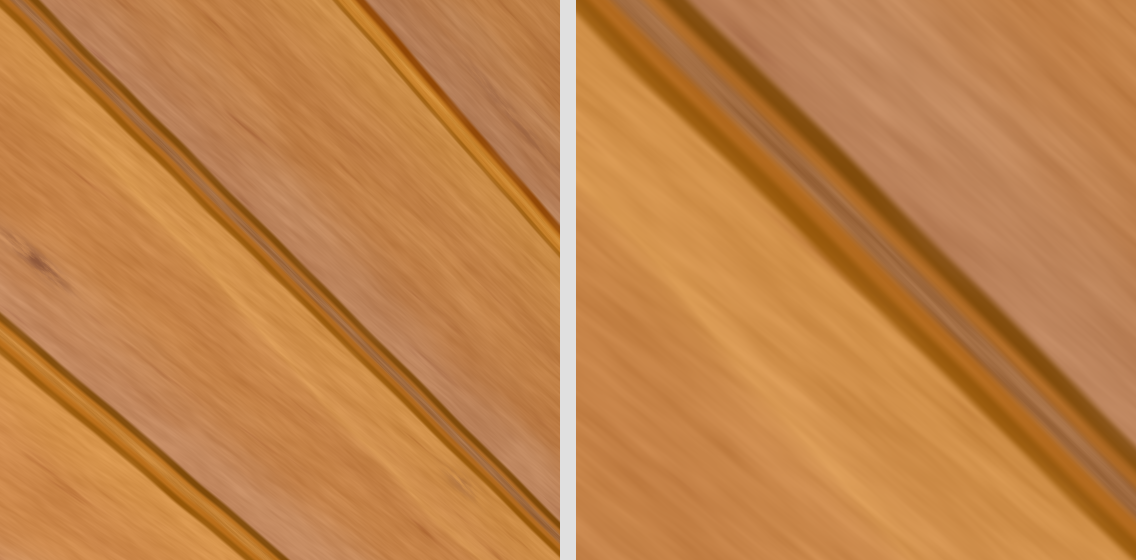
Left: the whole. Right: its middle third, enlarged.
A WebGL 1 fragment shader for this texture:

```glsl
precision highp float;
// Varnished wooden boards running diagonally, split by double-lined grooves.
// A fanned coordinate numbers the boards; each blends from a golden edge to a
// rosy one, with stretched gradient noise for the grain.
uniform vec2 u_resolution;

vec2 gradient(vec2 cell) {
  float h = fract(sin(dot(cell, vec2(127.1, 311.7))) * 4375.85);
  return vec2(cos(6.2832 * h), sin(6.2832 * h));
}

float noise(vec2 p) {
  vec2 i = floor(p), f = fract(p);
  vec2 s = f * f * f * (f * (f * 6.0 - 15.0) + 10.0);
  float a = dot(gradient(i), f);
  float b = dot(gradient(i + vec2(1, 0)), f - vec2(1, 0));
  float c = dot(gradient(i + vec2(0, 1)), f - vec2(0, 1));
  float d = dot(gradient(i + vec2(1, 1)), f - vec2(1, 1));
  return mix(mix(a, b, s.x), mix(c, d, s.x), s.y);
}

float fbm(vec2 p) {
  float sum = 0.0, amp = 0.6;
  for (int i = 0; i < 4; i++) {
    sum += amp * noise(p);
    p = p * 2.03 + 17.3;
    amp *= 0.5;
  }
  return sum;
}

// Soft stripe of half-width w around d = 0
float stripe(float d, float w) {
  return 1.0 - smoothstep(0.25 * w, w, abs(d));
}

// Ragged dark flaw stretched along the grain
float flaw(vec2 q, vec2 centre, vec2 size) {
  vec2 d = (q - centre) / size;
  return exp(-dot(d, d)) * smoothstep(-0.35, 0.3, fbm(q * vec2(14.0, 40.0)));
}

// Board surface at q = (along, across)
vec3 wood(vec2 q) {
  float board = floor(q.y), f = fract(q.y);
  vec2 g = vec2(q.x, q.y + 0.12 * q.x) + board * vec2(7.3, 3.1);
  float blotch = fbm(g * vec2(2.2, 4.5));
  float fibre = fbm(g * vec2(5.0, 32.0));
  float fine = noise(g * vec2(22.0, 95.0));

  vec3 golden = vec3(0.81, 0.56, 0.28);
  vec3 brown = vec3(0.765, 0.505, 0.275);
  vec3 rosy = vec3(0.745, 0.52, 0.365);
  float t = f + 0.22 * blotch;
  vec3 col = mix(golden, brown, smoothstep(0.0, 0.42, t));
  col = mix(col, rosy, smoothstep(0.5, 0.95, t));
  col *= 1.015 + 0.03 * board;
  col += blotch * vec3(0.07, 0.08, 0.06);
  col += fibre * vec3(0.075, 0.08, 0.08) + fine * 0.022;

  // Wandering pale vein on the middle board, fading to one side
  float vein = f - 0.155 - 0.1 * q.x - 0.05 * noise(vec2(q.x * 4.0, 2.5));
  float glow = exp(-abs(vein) * (vein > 0.0 ? 55.0 : 16.0));
  glow *= exp(-2.5 * abs(board)) * smoothstep(0.1, 0.6, q.x);
  col += glow * vec3(0.055, 0.065, 0.04);

  // Sparse dark streaks, then the larger flaws
  float streak = smoothstep(0.2, 0.55, fbm(g * vec2(2.6, 17.0) + 41.0));
  col -= streak * vec3(0.07, 0.085, 0.06);
  float mark = flaw(q, vec2(0.53, 0.69), vec2(0.1, 0.032))
             + 0.5 * flaw(q, vec2(1.69, 0.14), vec2(0.06, 0.04))
             + 0.5 * flaw(q, vec2(1.12, -1.22), vec2(0.2, 0.03));
  return mix(col, vec3(0.50, 0.29, 0.20), 0.75 * min(mark, 1.0));
}

// Two dark lines with a rounded bead between them
vec3 groove(vec3 col, vec2 q) {
  float id = floor(q.y + 0.5);
  float d = q.y - id + 0.006 * noise(vec2(q.x * 6.0, id * 5.7));
  float right = step(id, -0.5), middle = 1.0 - min(abs(id), 1.0);
  float gap = 0.05 - 0.009 * right;
  float grain = fbm(vec2(q.x * 5.0, q.y * 65.0) + id * 9.0);

  vec3 bead = mix(vec3(0.77, 0.51, 0.21), vec3(0.63, 0.42, 0.25), middle);
  bead = mix(bead, vec3(0.84, 0.58, 0.23), 0.6 * right) + 0.14 * grain;
  col = mix(col, bead, 1.0 - smoothstep(gap - 0.006, gap + 0.006, abs(d)));

  // Warm light inside each line, then the lines themselves
  vec3 amber = vec3(0.73, 0.42, 0.08);
  col = mix(col, amber, 0.75 * stripe(d - gap + 0.02, 0.024) * (1.0 - 0.5 * right));
  col = mix(col, amber, 0.6 * stripe(d + gap - 0.018, 0.022));
  float wear = 0.92 + 0.25 * noise(vec2(q.x * 9.0, id * 3.0 + 0.5));
  vec3 dark = mix(vec3(0.50, 0.29, 0.035), vec3(0.57, 0.28, 0.02), right);
  col = mix(col, dark, min(1.0, wear) * stripe(d + gap, 0.022 + 0.003 * right));
  float lower = stripe(d - gap, 0.021 - 0.006 * right);
  return mix(col, vec3(0.59, 0.34, 0.03), lower * wear * (0.95 - 0.2 * right));
}

void main() {
  vec2 p = gl_FragCoord.xy / u_resolution;
  p.y = 1.0 - p.y;

  // Fanned lines: height where the line through p meets the left side
  float a = (p.y - 0.985 * p.x) / (1.0 - 0.225 * p.x);
  float t = (a + 0.027) / 0.65;
  vec2 q = vec2(p.x + p.y, t + 0.048 * t * t);

  gl_FragColor = vec4(clamp(groove(wood(q), q), 0.0, 1.0), 1.0);
}
```
